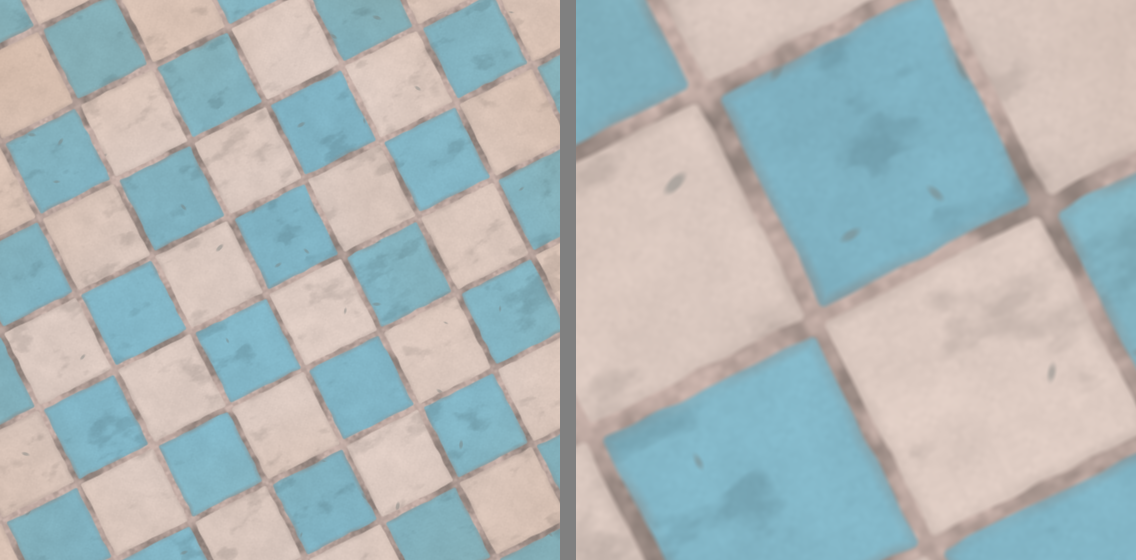
Left: the whole. Right: its middle third, enlarged.
Give the GLSL for this texture, as a Shadertoy shader.

```glsl
// Worn checkerboard of pale and blue square tiles, laid at a slant in pinkish grout.
// A rotated grid gives each tile a rounded-box distance; value noise adds
// wobbly edges, mottling, stained joints, faint smudges and small specks.

// Layout, in canvas units
const float PITCH = 0.1515;              // tile spacing
const float SLANT = 0.466;               // rotation in radians
const vec2 BLUE_CENTER = vec2(0.510, 0.578);

// Tile shape, as fractions of the pitch
const float BLUE_HALF = 0.461;
const float PALE_HALF = 0.473;
const float CORNER = 0.025;
const float WOBBLE = 0.016;
const float JITTER = 0.012;
const float SOFTNESS = 0.014;

// Colours
const vec3 PALE = vec3(0.855, 0.785, 0.750);
const vec3 PALE_WARM = vec3(0.830, 0.730, 0.665);
const vec3 BLUE = vec3(0.510, 0.710, 0.775);
const vec3 BLUE_GREEN = vec3(0.525, 0.670, 0.685);
const vec3 GROUT_LIGHT = vec3(0.765, 0.680, 0.650);
const vec3 GROUT_DARK = vec3(0.560, 0.505, 0.480);
const vec3 SPECK = vec3(0.480, 0.500, 0.490);

// Wear
const float MOTTLE = 0.075;
const float TILE_SHADE = 0.030;
const float SPECK_CELLS = 3.0;           // speck cells per tile side
const float SPECK_CHANCE = 0.10;

float hash(vec2 p) {
    return fract(sin(dot(p, vec2(127.1, 311.7))) * 43758.5453);
}

vec2 hash2(vec2 p) {
    return vec2(hash(p), hash(p + 37.7));
}

float noise(vec2 p) {
    vec2 i = floor(p), f = fract(p);
    f = f * f * (3.0 - 2.0 * f);
    return mix(mix(hash(i), hash(i + vec2(1, 0)), f.x),
               mix(hash(i + vec2(0, 1)), hash(i + vec2(1, 1)), f.x), f.y);
}

float fbm(vec2 p) {
    float sum = 0.0, amp = 0.533;
    for (int i = 0; i < 4; i++) {
        sum += amp * noise(p);
        p = mat2(1.6, 1.2, -1.2, 1.6) * p + 5.3;
        amp *= 0.5;
    }
    return sum;
}

float roundedBox(vec2 p, float halfSize, float radius) {
    vec2 d = abs(p) - halfSize + radius;
    return length(max(d, 0.0)) + min(max(d.x, d.y), 0.0) - radius;
}

// Sparse elongated marks, one candidate per cell
float specks(vec2 q, float blur) {
    vec2 g = q * SPECK_CELLS, id = floor(g);
    vec2 d = fract(g) - mix(vec2(0.2), vec2(0.8), hash2(id + 11.0));
    float a = 6.2832 * hash(id + 5.0);
    d = mat2(cos(a), -sin(a), sin(a), cos(a)) * d;
    float size = mix(0.03, 0.08, hash(id + 71.0));
    float mark = length(d * vec2(0.55, 1.2)) - size;
    return step(hash(id + 23.0), SPECK_CHANCE) * (1.0 - smoothstep(-blur, blur, mark));
}

void mainImage(out vec4 fragColor, in vec2 fragCoord) {
    vec2 uv = fragCoord / iResolution.y;
    float soft = max(SOFTNESS, 1.0 / (iResolution.y * PITCH));

    // Slanted grid with a blue tile centred on cell (0, 0)
    float c = cos(SLANT), s = sin(SLANT);
    vec2 q = mat2(c, -s, s, c) * (uv - BLUE_CENTER) / PITCH;
    vec2 cell = floor(q + 0.5), local = q - cell;
    float pale = mod(cell.x + cell.y, 2.0);

    // Slightly irregular tile outline
    vec2 wobble = (vec2(noise(q * 9.0), noise(q * 9.0 + 40.0)) - 0.5) * WOBBLE;
    vec2 shift = (hash2(cell) - 0.5) * JITTER;
    float dist = roundedBox(local + wobble + shift, mix(BLUE_HALF, PALE_HALF, pale), CORNER);
    float tileMask = 1.0 - smoothstep(-soft, soft, dist);

    // Glaze: tone drifts outward across the floor and from tile to tile
    float outward = smoothstep(0.30, 0.75, length(uv - vec2(0.52, 0.38)));
    float drift = outward * 0.65 + (noise(q * 0.8 + 9.0) - 0.5) * 0.5 + (hash(cell + 3.0) - 0.5) * 0.4;
    drift = clamp(drift, 0.0, 1.0);
    vec3 tile = mix(mix(BLUE, BLUE_GREEN, drift), mix(PALE, PALE_WARM, drift), pale);
    tile *= 1.0 + (fbm(q * 5.0) - 0.5) * MOTTLE + (hash(cell + 8.0) - 0.5) * TILE_SHADE;
    tile *= 1.0 + (noise(q * 45.0) - 0.5) * 0.025;

    // Smudges, specks and grimy rims
    float smudge = smoothstep(0.60, 0.80, fbm(q * vec2(3.0, 5.0) + 60.0));
    tile *= 1.0 - 0.09 * smudge;
    tile = mix(tile, SPECK, 0.45 * specks(q, 0.04));
    float rim = smoothstep(-0.06, 0.0, dist) * noise(q * 6.0 + 20.0);
    tile = mix(tile, GROUT_DARK, rim * mix(0.45, 0.25, pale));

    // Joints: patchy stains, with paler filler where four tiles meet
    float stain = smoothstep(0.30, 0.72, fbm(q * 3.0 + 90.0) + 0.12 * (noise(q * 16.0) - 0.5));
    float junction = 1.0 - smoothstep(0.03, 0.12, length(abs(local) - 0.5));
    vec3 grout = mix(GROUT_LIGHT, GROUT_DARK, stain * (1.0 - 0.6 * junction));
    grout *= 1.0 + (noise(q * 30.0 + 7.0) - 0.5) * 0.12;

    fragColor = vec4(mix(grout, tile, tileMask), 1.0);
}
```
